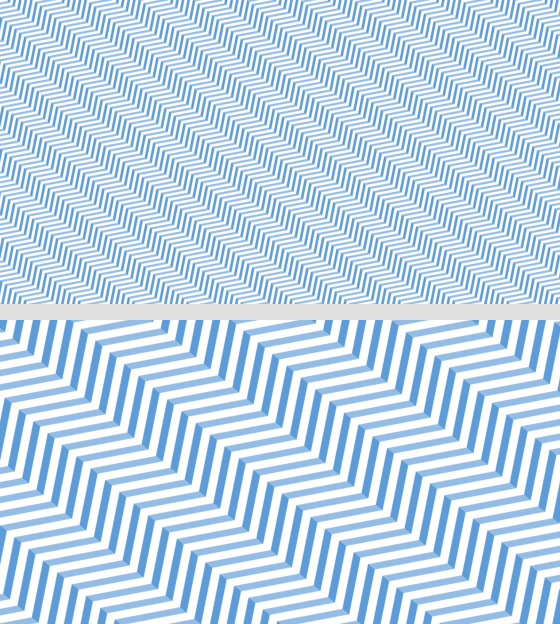
Top: the whole. Bottom: its middle third, enlarged.
A WebGL 1 fragment shader for this pattern:

```glsl
precision highp float;
// Diagonal herringbone of blue staircase lines: steep dark strokes, shallow pale strokes.

#define BANDS_ACROSS 10.47   // band pairs across the canvas width
#define BAND_SLOPE 0.82      // fall of the bands toward the right
#define LINE_STEP 0.0070     // drop from one line to the next along a band edge
#define STEEP_RISE 5.0       // slope of the dark strokes
#define SHALLOW_RISE 0.19    // slope of the pale strokes
#define STEEP_WIDTH 0.0046
#define SHALLOW_WIDTH 0.0039
#define ORIGIN vec2(0.441, 0.274)
#define STEEP_BLUE vec3(0.36, 0.61, 0.85)
#define SHALLOW_BLUE vec3(0.58, 0.74, 0.90)
#define PAPER vec3(1.0)

uniform vec2 u_resolution;

// Phase gained per unit across a band so that strokes climb at the given rise
float leanFor(float rise) {
  return rise / (1.0 + rise / BAND_SLOPE);
}

// Colour at p, in canvas widths, with y pointing down
vec3 herringbone(vec2 p, float pixel) {
  float across = (p.x - p.y / BAND_SLOPE) * BANDS_ACROSS;
  float cell = floor(across);
  float f = across - cell;
  float steepLean = leanFor(STEEP_RISE);
  float shallowLean = leanFor(SHALLOW_RISE);
  float isSteep = 1.0 - step(0.5, f);

  // The lean accumulates over the bands, keeping each staircase unbroken
  float climb = 0.5 * cell * (steepLean + shallowLean)
              + steepLean * min(f, 0.5) + shallowLean * max(f - 0.5, 0.0);
  float phase = (p.y + climb / BANDS_ACROSS) / LINE_STEP;

  // Convert the phase to a true distance from the stroke centre
  float lean = mix(shallowLean, steepLean, isSteep);
  vec2 gradient = vec2(lean, 1.0 - lean / BAND_SLOPE) / LINE_STEP;
  float dist = abs(fract(phase) - 0.5) / length(gradient);
  float halfWidth = 0.5 * mix(SHALLOW_WIDTH, STEEP_WIDTH, isSteep);
  float ink = 1.0 - smoothstep(-0.6 * pixel, 0.6 * pixel, dist - halfWidth);
  return mix(PAPER, mix(SHALLOW_BLUE, STEEP_BLUE, isSteep), ink);
}

void main() {
  float pixel = 1.0 / u_resolution.x;
  vec3 color = vec3(0.0);
  // Average a 3 by 3 grid of samples to soften the corners
  for (int i = 0; i < 3; i++) {
    for (int j = 0; j < 3; j++) {
      vec2 offset = (vec2(float(i), float(j)) - 1.0) / 3.0;
      vec2 p = gl_FragCoord.xy + offset;
      p.y = u_resolution.y - p.y;
      color += herringbone(p * pixel - ORIGIN, pixel);
    }
  }
  gl_FragColor = vec4(color / 9.0, 1.0);
}
```
